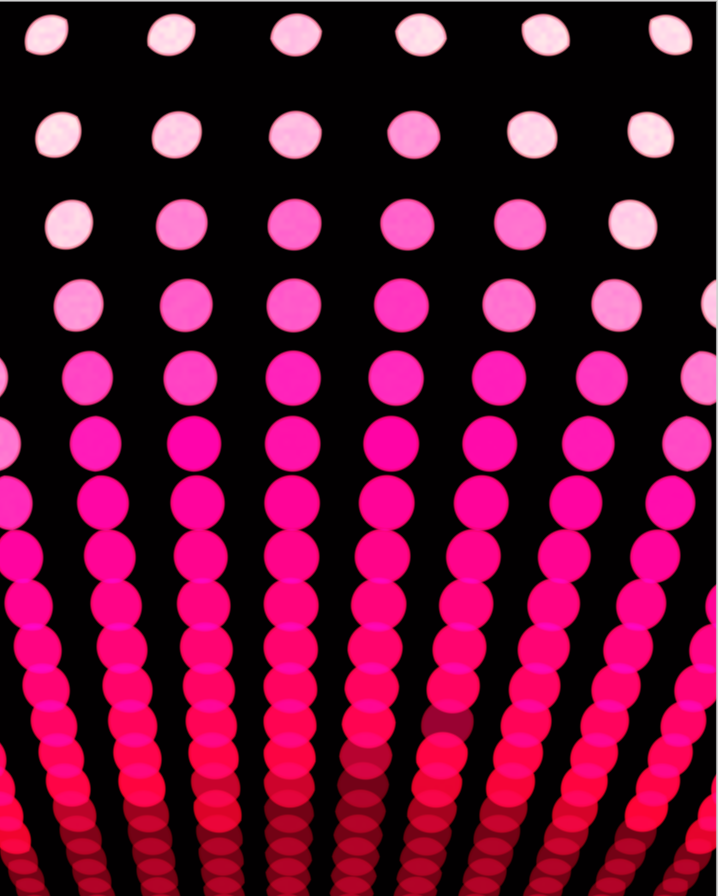
This background is drawn by a WebGL 2 fragment shader. Its source:

```glsl
#version 300 es
precision highp float;
// A wall of round lamps receding downward in perspective, out of focus.
// Each row is placed by formula; the nearest lamp of the row is drawn as a
// cat's-eye lens (two crossing circles) and rows are blended like light.

uniform vec2 u_resolution;
out vec4 outColor;

const vec2 CENTER = vec2(0.4, 0.5);   // optical centre, in canvas heights
const float CONVERGE_X = 0.312;       // where the columns would meet
const float COLUMN_SHIFT = 0.133;
const int ROWS = 22;

float hash(vec2 p) {
    p = fract(p * vec2(0.1731, 0.3917) + 0.37);
    p += dot(p, p.yx + 19.19);
    return fract(p.x * p.y * 7.3);
}

float valueNoise(vec2 p) {
    vec2 cell = floor(p), f = fract(p);
    f = f * f * (3.0 - 2.0 * f);
    float low = mix(hash(cell), hash(cell + vec2(1, 0)), f.x);
    float high = mix(hash(cell + vec2(0, 1)), hash(cell + vec2(1, 1)), f.x);
    return mix(low, high, f.y);
}

// Perspective spacing of columns and height of a row
float columnSpacing(float row) {
    return 0.1393 / (1.0 + 0.0533 * row);
}

float rowHeight(float row) {
    return 0.961 - row / (8.5 + 0.461 * row + 0.00614 * row * row);
}

// Distance to a lens squeezed along the direction to the optical centre
float lensDistance(vec2 q, vec2 radial, float radius) {
    float dist = length(radial);
    vec2 offset = radial / max(dist, 0.001) * 0.027 * dist * dist;
    return max(length(q - offset), length(q + offset)) - radius;
}

// Pale pink at the top, magenta in the middle, crimson below
vec3 lampColor(float row, float side, float jitter) {
    float pale = 0.83 - 0.175 * row + 0.4 * side * side + (jitter - 0.5) * 0.24;
    pale = clamp(pale, 0.015, 0.86);
    float blue = 0.70 - 0.055 * (row - 4.0) + 0.10 * side * side;
    blue = clamp(blue, 0.18, 0.70) + 0.25 * pale;
    return vec3(1.0, pale, blue);
}

// Lamps fade toward the bottom, sooner in the middle columns
float lampLevel(float row, float column, float side, float jitter) {
    float start = 11.6 + 2.4 * abs(side) + 1.6 * (jitter - 0.5);
    float level = mix(1.0, 0.45, smoothstep(start, start + 2.2, row));
    bool weakLamp = row == 11.0 && column == 2.0;
    return weakLamp ? 0.6 : level;
}

vec3 lampLight(vec2 p, float row, float soft) {
    float spacing = columnSpacing(row);
    float column = round((p.x - CONVERGE_X) / spacing - COLUMN_SHIFT);
    vec2 lamp = vec2(CONVERGE_X + spacing * (column + COLUMN_SHIFT), rowHeight(row));
    float radius = 0.0312 - 0.00004 * (row - 6.0) * (row - 6.0);
    float d = lensDistance(p - lamp, lamp - CENTER, radius);
    float mask = 1.0 - smoothstep(-soft, soft, d);

    float jitter = hash(vec2(column + 11.0, row + 3.0));
    float side = (lamp.x - CENTER.x) / CENTER.x;
    vec3 color = lampColor(row, side, jitter);

    // Warm rim and faint mottling inside
    float rim = smoothstep(-0.0045, 0.0, d);
    color *= mix(vec3(1.0), vec3(0.95, 0.6, 0.65), rim);
    color.g *= 0.94 + 0.12 * valueNoise(p * 150.0);
    return color * mask * lampLevel(row, column, side, jitter);
}

void main() {
    vec2 p = gl_FragCoord.xy / u_resolution.y;
    float pixel = 1.0 / u_resolution.y;
    float soft = max(0.0015, 0.8 * pixel);

    // Screen blending brightens the overlaps
    vec3 dark = vec3(1.0);
    for (int i = 0; i < ROWS; i++) {
        dark *= 1.0 - lampLight(p, float(i), soft);
    }
    vec3 color = max(1.0 - dark, vec3(0.006, 0.0, 0.002));

    // Thin light border at the top and right
    float rightGap = u_resolution.x / u_resolution.y - p.x;
    float border = max(1.0 - smoothstep(0.001, 0.0025, 1.0 - p.y),
                       1.0 - smoothstep(0.001, 0.003, rightGap));
    color = mix(color, vec3(0.82), border);
    outColor = vec4(color, 1.0);
}
```
